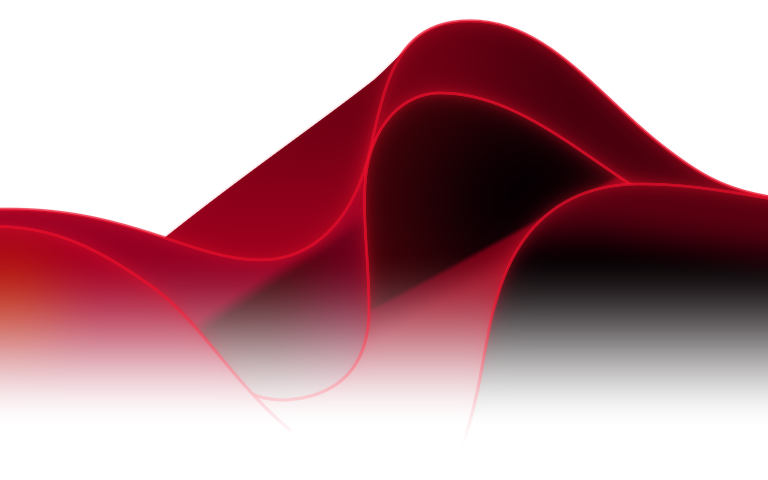
A WebGL 1 fragment shader for this background:

```glsl
precision highp float;
// Folded crimson sheets with glowing rims, dissolving into white below.
// Each sheet is the area under a chain of cubic curves, painted back to front;
// one walk along the chain gives both the rim distance and the inside test.

uniform vec2 u_resolution;

const vec2 GRID = vec2(7.68, 4.80);        // layout space, y pointing down
const int STEPS = 24;                      // straight pieces per curve
const float RIM_WIDTH = 0.014;
const float GLOW_WIDTH = 0.07;
const float GLOW_GAIN = 0.42;
const vec2 FILL_FADE = vec2(2.50, 4.30);   // heights where sheets turn white
const vec2 RIM_FADE = vec2(2.80, 4.55);    // rims outlast the sheets

const vec3 WHITE = vec3(1.0);
const vec3 RIM = vec3(0.93, 0.06, 0.17);
const vec3 RED = vec3(0.60, 0.0, 0.11);
const vec3 DEEP_RED = vec3(0.43, 0.0, 0.075);
const vec3 CRIMSON = vec3(0.57, 0.0, 0.135);
const vec3 PLUM = vec3(0.42, 0.0, 0.11);
const vec3 MAROON = vec3(0.28, 0.0, 0.05);
const vec3 POCKET = vec3(0.25, 0.01, 0.035);
const vec3 BLACK = vec3(0.025, 0.0, 0.006);
const vec3 EMBER = vec3(0.72, 0.10, 0.03);

vec2 p;          // current point
vec2 pen;        // end of the path so far
float nearest;   // squared distance to the path
float side;      // -1 under the path, +1 elsewhere

void moveTo(vec2 a) {
  pen = a;
  nearest = 1e4;
  side = 1.0;
}

void lineTo(vec2 b) {
  vec2 d = b - pen, v = p - pen;
  vec2 gap = v - d * clamp(dot(v, d) / dot(d, d), 0.0, 1.0);
  nearest = min(nearest, dot(gap, gap));
  // A vertical ray flips the side at each crossing above the point.
  if ((pen.x > p.x) != (b.x > p.x) && pen.y + d.y * v.x / d.x < p.y) side = -side;
  pen = b;
}

void curveTo(vec2 b, vec2 c, vec2 d) {
  vec2 a = pen;
  for (int i = 1; i <= STEPS; i++) {
    float t = float(i) / float(STEPS), s = 1.0 - t;
    lineTo(s * s * s * a + 3.0 * s * t * (s * b + t * c) + t * t * t * d);
  }
}

// Right slope shared by the two rear sheets.
void rearSlope() {
  curveTo(vec2(5.5, 0.21), vec2(6.0, 1.0), vec2(6.7, 1.52));
  curveTo(vec2(7.05, 1.78), vec2(7.3, 1.93), vec2(7.9, 2.0));
}

// Signed distance to the straight line a-b, positive below it.
float below(vec2 a, vec2 b) {
  vec2 d = normalize(b - a);
  return dot(p - a, vec2(-d.y, d.x));
}

// Lays the current path over the base as a filled sheet with a lit rim.
vec3 paint(vec3 base, vec3 fill, float rimGain) {
  float pixel = GRID.y / u_resolution.y;
  float dist = sqrt(nearest);
  float cover = clamp(0.5 - side * dist / pixel, 0.0, 1.0);
  fill = mix(fill, WHITE, smoothstep(FILL_FADE.x, FILL_FADE.y, p.y));
  vec3 rim = mix(RIM, WHITE, smoothstep(RIM_FADE.x, RIM_FADE.y, p.y));
  vec3 col = mix(base, fill, cover);
  float glow = GLOW_GAIN * exp(-dist / GLOW_WIDTH) * (1.0 - col.g);
  float core = 1.0 - smoothstep(RIM_WIDTH - 0.5 * pixel, RIM_WIDTH + pixel, dist);
  return mix(col, rim, rimGain * max(glow, 0.85 * core));
}

void main() {
  vec2 uv = gl_FragCoord.xy / u_resolution;
  p = vec2(uv.x, 1.0 - uv.y) * GRID;
  vec3 col = WHITE;

  // Rear panel rising to the summit
  moveTo(vec2(1.2, 2.75));
  curveTo(vec2(2.0, 2.05), vec2(3.1, 1.30), vec2(3.75, 0.79));
  curveTo(vec2(4.05, 0.52), vec2(4.25, 0.21), vec2(4.7, 0.21));
  rearSlope();
  col = paint(col, mix(DEEP_RED, RED, smoothstep(1.0, 2.6, p.y)), 0.12);

  // Long S-shaped sheet, with a shaded pocket inside its fold
  moveTo(vec2(-0.2, 2.1));
  curveTo(vec2(0.6, 2.06), vec2(1.1, 2.2), vec2(1.65, 2.38));
  curveTo(vec2(2.1, 2.53), vec2(2.4, 2.63), vec2(2.75, 2.59));
  curveTo(vec2(3.2, 2.52), vec2(3.55, 2.15), vec2(3.7, 1.5));
  curveTo(vec2(3.85, 0.85), vec2(3.95, 0.21), vec2(4.7, 0.21));
  rearSlope();
  vec3 slope = mix(DEEP_RED, MAROON, smoothstep(4.0, 5.8, p.x));
  vec3 pocket = mix(POCKET, PLUM, smoothstep(2.6, 3.65, p.x));
  float shade = smoothstep(-0.03, 0.16, below(vec2(1.95, 3.22), vec2(3.0, 2.53)));
  vec3 fold = mix(CRIMSON, pocket, shade);
  col = paint(col, mix(fold, slope, smoothstep(3.5, 3.9, p.x)), 0.85);

  // Dark hollow and the red panel crossing its floor
  moveTo(vec2(1.9, 3.3));
  curveTo(vec2(2.2, 3.75), vec2(2.4, 4.0), vec2(2.85, 4.0));
  curveTo(vec2(3.4, 3.97), vec2(3.69, 3.65), vec2(3.69, 3.1));
  curveTo(vec2(3.69, 2.6), vec2(3.63, 2.3), vec2(3.65, 1.85));
  curveTo(vec2(3.68, 1.3), vec2(4.0, 0.93), vec2(4.4, 0.93));
  curveTo(vec2(5.1, 0.93), vec2(5.7, 1.45), vec2(6.3, 1.84));
  curveTo(vec2(6.8, 2.15), vec2(7.3, 2.4), vec2(7.9, 2.6));
  vec3 hollow = mix(BLACK, POCKET, smoothstep(0.1, 1.9, distance(p, vec2(5.3, 2.0))));
  float drop = below(vec2(3.69, 3.1), vec2(5.5, 2.12));
  vec3 ramp = mix(DEEP_RED, RED + vec3(0.0, 0.05, 0.02), smoothstep(0.0, 0.35, drop));
  col = paint(col, mix(hollow, ramp, smoothstep(-0.02, 0.05, drop)), 0.95);

  // Right hill, black below its crest
  moveTo(vec2(4.45, 4.9));
  curveTo(vec2(4.85, 4.0), vec2(4.8, 3.5), vec2(4.98, 2.95));
  curveTo(vec2(5.2, 2.2), vec2(5.7, 1.84), vec2(6.4, 1.84));
  curveTo(vec2(6.9, 1.84), vec2(7.3, 1.92), vec2(7.9, 2.02));
  float depth = p.y - 0.12 * max(p.x - 6.0, 0.0);
  col = paint(col, mix(MAROON + vec3(0.05, 0.0, 0.01), BLACK, smoothstep(2.0, 2.65, depth)), 0.9);

  // Left front sheet with a warm spot at the border
  moveTo(vec2(-0.2, 2.27));
  curveTo(vec2(0.5, 2.22), vec2(1.0, 2.5), vec2(1.5, 2.85));
  curveTo(vec2(2.0, 3.2), vec2(2.3, 3.8), vec2(2.9, 4.3));
  float ember = 1.0 - smoothstep(0.0, 1.1, distance(p, vec2(0.0, 3.1)));
  col = paint(col, mix(CRIMSON + vec3(0.07, 0.0, 0.0), EMBER, ember), 0.9);

  gl_FragColor = vec4(col, 1.0);
}
```
